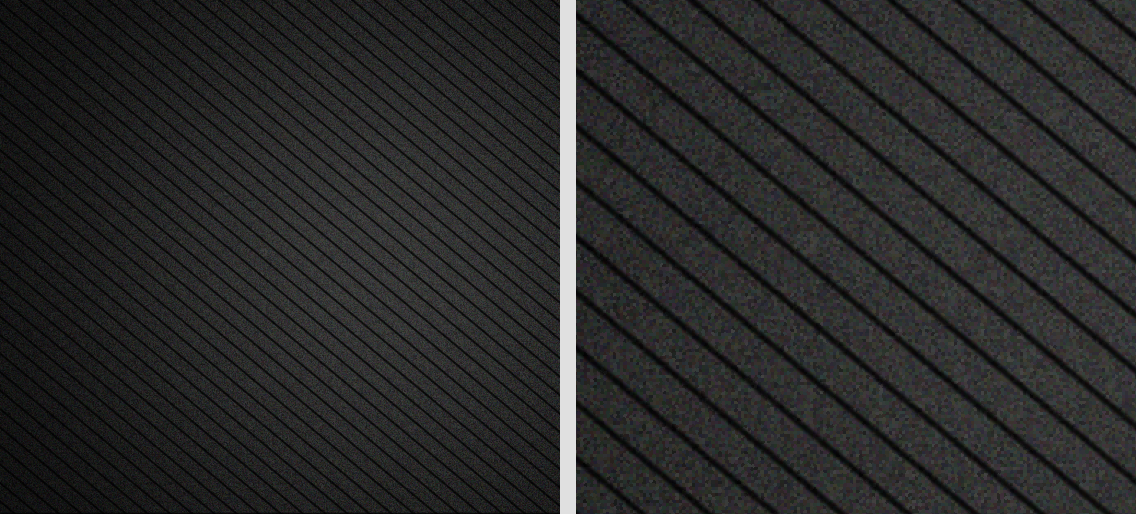
Left, the full canvas; right, a detail of the centre.
Give the GLSL for this pattern, as a WebGL 2 fragment shader.

```glsl
#version 300 es
precision highp float;

uniform vec2 u_resolution;
out vec4 fragColor;

vec3 hash3(vec2 cell) {
    vec3 p = fract(cell.xyx * vec3(0.1031, 0.1030, 0.0973));
    p += dot(p, p.yxz + 33.33);
    return fract((p.xxy + p.yzz) * p.zyx);
}

// Cellular grain: random colour of the nearest jittered point
vec3 cellularGrain(vec2 p) {
    vec2 home = floor(p);
    float nearest = 9.0;
    vec3 tint = vec3(0.5);
    for (int y = -1; y <= 1; y++) {
        for (int x = -1; x <= 1; x++) {
            vec2 cell = home + vec2(x, y);
            vec3 seed = hash3(cell + 17.0);
            vec2 offset = cell + 0.3 + 0.4 * seed.xy - p;
            float d = dot(offset, offset);
            if (d < nearest) {
                nearest = d;
                tint = hash3(cell + 211.0);
            }
        }
    }
    return tint - 0.5;
}

void main() {
    vec2 uv = gl_FragCoord.xy / u_resolution;

    // Off-centre glow fading into dark corners
    float radius = length((uv - vec2(0.68, 0.5)) * vec2(1.0, 0.92));
    float glow = mix(0.215, 0.066, smoothstep(0.0, 0.85, radius));
    vec3 color = glow * vec3(1.0, 1.005, 0.995);

    // Diagonal grooves, 25.3 across and 27.8 down
    float phase = 25.26 * uv.x - 27.8 * (1.0 - uv.y) + 0.115;
    float across = fract(phase + 0.5) - 0.5;
    float soft = max(0.06, 0.6 * fwidth(phase));
    float groove = 1.0 - smoothstep(0.07 - soft, 0.07 + soft, abs(across));
    color *= mix(1.0, 0.22, groove);

    // Fine coloured speckle, fainter in the shade and the grooves
    vec3 grain = cellularGrain(uv * vec2(512.0, 470.0));
    float luma = dot(grain, vec3(0.3333));
    float strength = smoothstep(-0.08, 0.17, glow) * (1.0 - 0.6 * groove);
    color += (0.07 * grain + 0.085 * luma) * strength;

    // Thin dark lower rim
    color *= mix(0.35, 1.0, smoothstep(0.001, 0.004, uv.y));

    fragColor = vec4(clamp(color, 0.0, 1.0), 1.0);
}
```
